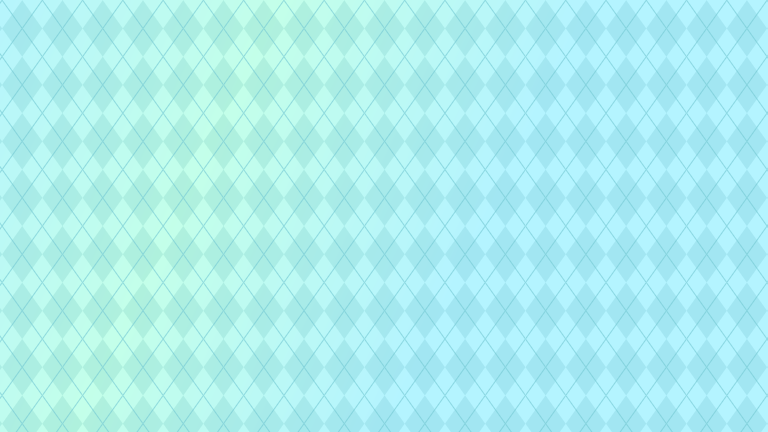
A Shadertoy shader for this pattern:

```glsl
// Pastel argyle: a checker of tall diamonds over a slanted mint-to-sky gradient,
// overlaid with thin teal lines that cross at every diamond centre.
// Lengths are in canvas heights, measured from the top left corner.

const vec2 CELL = vec2(0.0932, 0.1307);      // width and height of one diamond
const vec2 LATTICE_ORIGIN = vec2(0.0048, 0.0005);
const float LINE_WIDTH = 0.0024;

const vec3 MINT = vec3(0.765, 1.0, 0.915);
const vec3 SKY = vec3(0.707, 0.955, 1.0);
const vec3 DIAMOND_TINT = vec3(0.898, 0.944, 0.948);
const vec3 LINE_COLOUR = vec3(0.46, 0.79, 0.83);
const float LINE_OPACITY = 0.65;

// Mint along a slanted band, fading evenly to sky on both sides
vec3 slantedGradient(vec2 pos, float centre, float slant, float reach) {
    float offset = abs(pos.x + slant * pos.y - centre);
    return mix(MINT, SKY, clamp(offset / reach, 0.0, 1.0));
}

// Coverage of the diamonds inscribed in the unit cells of a lattice
float diamondMask(vec2 lattice, vec2 cell, float pixel) {
    vec2 q = abs(fract(lattice) - 0.5);
    float dist = (q.x + q.y - 0.5) / length(1.0 / cell);
    return clamp(0.5 - dist / pixel, 0.0, 1.0);
}

// Coverage of parallel lines at whole values of a coordinate
float lineMask(float coord, float spacing, float width, float pixel) {
    float dist = abs(fract(coord + 0.5) - 0.5) * spacing;
    float coverage = (0.5 * width - dist) / pixel + 0.5;
    return clamp(coverage, 0.0, min(1.0, width / pixel));
}

void mainImage(out vec4 fragColor, in vec2 fragCoord) {
    float pixel = 1.0 / iResolution.y;
    vec2 pos = vec2(fragCoord.x, iResolution.y - fragCoord.y) * pixel;
    vec2 lattice = (pos - LATTICE_ORIGIN) / CELL;

    // Background and translucent diamonds
    vec3 colour = slantedGradient(pos, 0.65, 0.48, 0.72);
    colour *= mix(vec3(1.0), DIAMOND_TINT, diamondMask(lattice, CELL, pixel));

    // Two families of crossing lines
    float spacing = 1.0 / length(1.0 / CELL);
    float rising = lineMask(lattice.x + lattice.y, spacing, LINE_WIDTH, pixel);
    float falling = lineMask(lattice.x - lattice.y, spacing, LINE_WIDTH, pixel);
    colour = mix(colour, LINE_COLOUR, LINE_OPACITY * max(rising, falling));

    fragColor = vec4(colour, 1.0);
}
```
